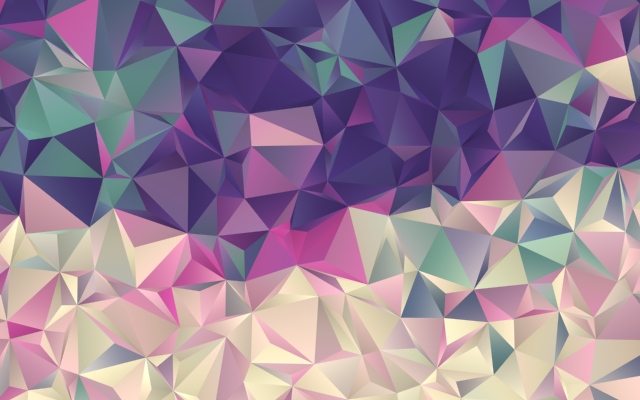
Write a WebGL 2 fragment shader that draws this background.

```glsl
#version 300 es
precision highp float;
// Low-poly mesh of softly shaded facets: indigo and teal above, rose and cream below.

uniform vec2 u_resolution;
out vec4 fragColor;

const float CELLS = 9.2;           // mesh cells per canvas height
const float JITTER = 0.94;         // vertex displacement, below 1 keeps quads simple
const float SPLIT_CHANCE = 0.45;   // share of triangles divided into three
const float COLOUR_SPREAD = 1.0;   // randomness of the facet colour choice
const float COLOUR_FOCUS = 7.0;    // higher gives purer palette colours
const float FACET_BLEND = 0.38;    // strongest blend to a second colour
const float FACET_SHADE = 0.13;    // light change across a facet

const vec3 PALETTE[6] = vec3[6](
  vec3(0.25, 0.18, 0.42),   // indigo
  vec3(0.93, 0.89, 0.73),   // cream
  vec3(0.87, 0.64, 0.70),   // pink
  vec3(0.80, 0.29, 0.61),   // magenta
  vec3(0.35, 0.41, 0.54),   // slate
  vec3(0.41, 0.64, 0.58));  // teal

// Soft colour regions: centre in canvas heights, radius
const vec3 GLOWS[5] = vec3[5](vec3(0.20, 0.83, 0.13), vec3(1.50, 0.82, 0.15),
  vec3(1.10, 0.92, 0.06), vec3(0.27, 0.72, 0.09), vec3(0.67, 0.62, 0.06));
const vec3 ROSES[5] = vec3[5](vec3(0.66, 0.61, 0.11), vec3(0.76, 0.40, 0.13),
  vec3(0.42, 0.32, 0.16), vec3(0.06, 0.15, 0.13), vec3(1.42, 0.25, 0.09));
const vec3 TEALS[5] = vec3[5](vec3(0.10, 0.66, 0.19), vec3(0.86, 0.85, 0.15),
  vec3(0.40, 0.92, 0.12), vec3(1.37, 0.40, 0.13), vec3(0.30, 0.52, 0.12));

vec2 hash2(vec2 p) {
  vec3 q = fract(p.xyx * vec3(0.1031, 0.1030, 0.0973));
  q += dot(q, q.yzx + 33.33);
  return fract((q.xx + q.yz) * q.zy);
}

float cross2(vec2 a, vec2 b) { return a.x * b.y - a.y * b.x; }

float cornerSlope(vec2 corner, vec2 p) {
  float angle = 6.2832 * hash2(corner + 71.0).x;
  return dot(vec2(cos(angle), sin(angle)), p - corner);
}

float gradientNoise(vec2 p) {
  vec2 i = floor(p), f = p - i;
  vec2 w = f * f * f * (f * (f * 6.0 - 15.0) + 10.0);
  vec2 e = vec2(1.0, 0.0);
  return mix(mix(cornerSlope(i, p), cornerSlope(i + e, p), w.x),
             mix(cornerSlope(i + e.yx, p), cornerSlope(i + 1.0, p), w.x), w.y);
}

float regions(vec3 spots[5], vec2 p) {
  float strength = 0.0;
  for (int i = 0; i < 5; i++) {
    vec2 d = (p - spots[i].xy) / spots[i].z;
    strength = max(strength, exp(-dot(d, d)));
  }
  return strength;
}

// Random palette blend, steered by the regions at p
vec3 facetColour(vec2 p, vec2 seed) {
  float dip = (p.x - 0.68) / 0.25;
  float horizon = 0.46 - 0.10 * exp(-dip * dip) + 0.11 * smoothstep(0.9, 1.2, p.x);
  float wobble = gradientNoise(p * 4.0);
  float light = smoothstep(-0.09, 0.09, horizon - p.y + 0.10 * wobble);
  light = max(light, 0.9 * regions(GLOWS, p));
  float rose = regions(ROSES, p) + 0.5 * gradientNoise(p * 3.5 + 17.0);
  float teal = regions(TEALS, p) + 0.5 * gradientNoise(p * 3.5 + 43.0);
  float score[6] = float[6](
    mix(1.0, 0.05, light), mix(-0.5, 0.88, light),
    mix(0.05, 0.68, light) + 0.35 * rose, mix(0.48, 0.32, light) + 0.7 * rose,
    0.47 + 0.2 * teal, 0.38 + 0.6 * teal);
  vec3 sum = vec3(0.0);
  float total = 0.0;
  for (int i = 0; i < 6; i++) {
    float pick = score[i] + COLOUR_SPREAD * hash2(seed + float(i) * vec2(19.0, 7.0)).x;
    float weight = exp(COLOUR_FOCUS * pick);
    sum += weight * PALETTE[i];
    total += weight;
  }
  return sum / total;
}

// Signed inside distance to a counter-clockwise triangle
float insideDistance(vec2 p, vec2 a, vec2 b, vec2 c) {
  return min(cross2(normalize(b - a), p - a),
         min(cross2(normalize(c - b), p - b), cross2(normalize(a - c), p - c)));
}

// Adds one facet, weighted by its pixel coverage
void addFacet(vec2 p, vec2 a, vec2 b, vec2 c, vec2 seed, float pixel, inout vec4 sum) {
  float coverage = clamp(0.5 + insideDistance(p, a, b, c) / pixel, 0.0, 1.0);
  if (coverage <= 0.0) return;
  vec2 centre = (a + b + c) / 3.0, random = hash2(seed + 5.0);
  float angle = 6.2832 * random.x;
  float size = sqrt(abs(cross2(b - a, c - a))) + 0.05;
  float ramp = clamp(dot(p - centre, vec2(cos(angle), sin(angle))) / size, -1.0, 1.0);
  vec3 colour = mix(facetColour(centre / CELLS, seed), facetColour(centre / CELLS, seed + 311.0),
                    FACET_BLEND * smoothstep(-0.4, 0.7, ramp));
  colour *= 1.0 + FACET_SHADE * (1.4 * ramp + 1.6 * (random.y - 0.5));
  sum += coverage * vec4(clamp(colour, 0.0, 1.0), 1.0);
}

// Draws a triangle whole, or as three facets around an inner point
void addTriangle(vec2 p, vec2 a, vec2 b, vec2 c, vec2 seed, float pixel, inout vec4 sum) {
  if (insideDistance(p, a, b, c) < -pixel) return;
  if (hash2(seed + 2.0).x > SPLIT_CHANCE) { addFacet(p, a, b, c, seed, pixel, sum); return; }
  vec3 share = vec3(hash2(seed + 3.0), hash2(seed + 4.0).x) + 0.15;
  vec2 inner = (a * share.x + b * share.y + c * share.z) / dot(share, vec3(1.0));
  addFacet(p, a, b, inner, seed + vec2(1.0, 0.0), pixel, sum);
  addFacet(p, b, c, inner, seed + vec2(2.0, 0.0), pixel, sum);
  addFacet(p, c, a, inner, seed + vec2(3.0, 0.0), pixel, sum);
}

vec2 vertex(vec2 id) { return id + JITTER * (hash2(id + 29.0) - 0.5); }

void main() {
  vec2 p = gl_FragCoord.xy / u_resolution.y * CELLS;
  float pixel = 1.2 * CELLS / u_resolution.y;
  vec4 sum = vec4(0.0);
  for (int k = 0; k < 9; k++) {
    vec2 id = floor(p) + vec2(k % 3 - 1, k / 3 - 1);
    vec2 a = vertex(id), b = vertex(id + vec2(1, 0));
    vec2 c = vertex(id + 1.0), d = vertex(id + vec2(0, 1));
    // Delaunay choice of the diagonal: opposite angles above a half turn
    bool flip = cross2(c - b, a - b) * dot(a - d, c - d)
              + cross2(a - d, c - d) * dot(a - b, c - b) < 0.0;
    vec2 seed = id * 8.0 + 100.0;
    addTriangle(p, a, b, flip ? d : c, seed, pixel, sum);
    addTriangle(p, flip ? b : a, c, d, seed + vec2(0.0, 4.0), pixel, sum);
  }
  fragColor = vec4(sum.rgb / max(sum.a, 0.001), 1.0);
}
```
